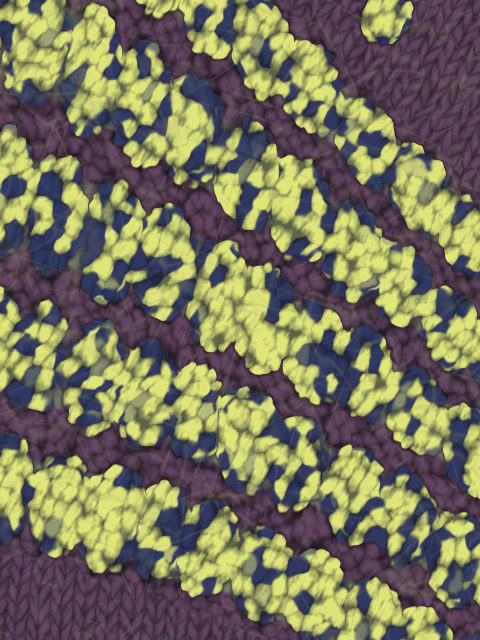
Reproduce this texture procedurally as a WebGL 1 fragment shader.

```glsl
precision highp float;
uniform vec2 u_resolution;

const vec3 YELLOW = vec3(0.88, 0.90, 0.48);
const vec3 OLIVE = vec3(0.37, 0.39, 0.27);
const vec3 NAVY = vec3(0.19, 0.22, 0.38);
const vec3 NAVY_DARK = vec3(0.12, 0.14, 0.24);
const vec3 PLUM = vec3(0.39, 0.27, 0.38);
const vec3 PLUM_DARK = vec3(0.18, 0.13, 0.18);
const vec3 HOLE = vec3(0.47, 0.48, 0.44);
const vec3 FUZZ = vec3(0.60, 0.61, 0.44);

const float BANDS = 5.0;            // puff rows between the plain areas
const float PUFF_STEP = 0.081;      // spacing of puffs along a row
const vec2 PUFF_RADIUS = vec2(0.57, 0.41);
const float PUFF_LEAN = 0.5;
const float STRIPE_HALF = 0.20;     // half stripe width, in row heights
const vec2 PUFF_STITCH = vec2(0.020, 0.034);
const vec2 STRIPE_STITCH = vec2(0.018, 0.026);
const vec2 KNIT_STITCH = vec2(0.036, 0.027);
const float NAVY_SHARE = 0.27;
const vec2 TUFT_CENTER = vec2(0.60, 0.972);
const vec2 TUFT_RADIUS = vec2(0.042, 0.034);

float hash(vec2 p) {
  return fract(sin(dot(p, vec2(127.1, 311.7))) * 43758.5453);
}

float noise(vec2 p) {
  vec2 i = floor(p), f = fract(p);
  f = f * f * (3.0 - 2.0 * f);
  return mix(mix(hash(i), hash(i + vec2(1, 0)), f.x),
             mix(hash(i + vec2(0, 1)), hash(i + vec2(1, 1)), f.x), f.y);
}

mat2 rot(float a) {
  return mat2(cos(a), sin(a), -sin(a), cos(a));
}

// Row coordinate: whole numbers lie on the curved stripes, growing downwards
float rowCoord(vec2 p) {
  float middle = 0.43 + p.x * (0.296 + 0.263 * p.x);
  float d = (1.0 - p.y - middle) / (0.239 - 0.084 * p.x);
  return 3.0 + d + (0.06 - 0.12 * p.x) * d * d;
}

// Overlapping yarn loops: x = height, y = share of the second colour
vec2 loops(vec2 p, vec2 size, float angle, float share) {
  vec2 q = rot(angle) * p / size;
  vec2 cell = floor(q), sum = vec2(0.0);
  float total = 0.0;
  for (int j = -1; j <= 1; j++) {
    for (int i = -1; i <= 1; i++) {
      vec2 id = cell + vec2(float(i), float(j));
      vec2 jitter = vec2(hash(id), hash(id + 17.3)) - 0.5;
      vec2 r = rot(jitter.x * 1.3) * ((q - id - 0.5 - 0.6 * jitter) * size);
      r /= size;
      float h = 1.0 - 1.5 * dot(r, r) + 0.25 * hash(id + 5.1);
      float w = exp(13.0 * h);
      float second = 1.0 - smoothstep(share - 0.04, share + 0.04, hash(id + 41.7));
      sum += w * vec2(h, second);
      total += w;
    }
  }
  return sum / total;
}

// Columns of V stitches
float knit(vec2 p, float angle) {
  vec2 q = rot(angle) * p / KNIT_STITCH;
  float side = abs(fract(q.x) - 0.5) * 2.0;
  float strand = sin(3.14159 * fract(q.y - 0.9 * side));
  return 0.15 + 0.85 * sqrt(strand * sin(3.14159 * side));
}

// Rounded puffs of one row: positive inside
float puffs(float x, float v) {
  float row = floor(v), y = fract(v) - 0.5;
  float u = x / PUFF_STEP + PUFF_LEAN * y - 0.12 - 0.65 * mod(row, 2.0);
  float dome = -1.0;
  for (int i = -1; i <= 1; i++) {
    float id = floor(u + 0.5) + float(i);
    float rnd = hash(vec2(id, row)) - 0.5;
    vec2 r = vec2(u - id - 0.2 * rnd, y - 0.06 * rnd) / PUFF_RADIUS;
    dome = max(dome, 1.0 + 0.2 * rnd - dot(r, r));
  }
  return dome;
}

void main() {
  vec2 p = gl_FragCoord.xy / u_resolution.y;
  vec2 bend = vec2(noise(p * 14.0), noise(p * 14.0 + 9.0)) - 0.5;
  vec2 fray = vec2(noise(p * 90.0), noise(p * 90.0 + 31.0)) - 0.5;
  vec2 q = p + 0.014 * bend + 0.007 * fray;
  float v = rowCoord(q);
  float fibre = noise(rot(0.5) * p * vec2(260.0, 90.0));
  float grain = noise(p * 210.0);

  // Plum stripes with holes beside them
  float h = loops(q, STRIPE_STITCH, -0.4, 0.0).x;
  vec3 color = mix(PLUM_DARK, PLUM, clamp(1.2 * h - 0.35 + 0.4 * (fibre - 0.5), 0.0, 1.0));
  float fromStripe = abs(fract(v + 0.5) - 0.5);
  float worn = 0.45 + 0.5 * smoothstep(0.3, 0.65, noise(p * 11.0 + 4.0));
  float gap = smoothstep(STRIPE_HALF - 0.02, STRIPE_HALF + 0.04, fromStripe);
  color = mix(color, HOLE * (0.85 + 0.2 * grain), gap * worn);

  // Plain knitting beyond the first and last row
  float plain = max(smoothstep(0.03, -0.03, v), smoothstep(BANDS - 0.03, BANDS + 0.03, v));
  h = knit(p + 0.010 * bend + 0.004 * fray, v < 1.0 ? 0.55 : 0.12);
  color = mix(color, mix(PLUM_DARK, PLUM, clamp(h + 0.5 * (fibre - 0.5), 0.0, 1.0)), plain);

  // Two-coloured puffs and one stray tuft
  vec2 t = (q - TUFT_CENTER) / TUFT_RADIUS;
  float dome = max(mix(puffs(q.x, v), -1.0, plain), 1.0 - dot(t, t));
  float share = NAVY_SHARE + 0.22 * (1.0 - smoothstep(0.0, 0.6, dome));
  vec2 yarn = loops(q, PUFF_STITCH, 0.5, share);
  float light = 1.5 * yarn.x - 0.62 + 0.22 * dome + 0.55 * (fibre - 0.5) + 0.2 * (grain - 0.5);
  light = clamp(light, 0.0, 1.0);
  vec3 wool = mix(mix(OLIVE, YELLOW, light), mix(NAVY_DARK, NAVY, light), yarn.y);
  float edge = dome + 0.35 * (yarn.x - 0.7);
  color *= 1.0 - 0.35 * smoothstep(-0.35, 0.0, edge);
  color = mix(color, wool, smoothstep(-0.05, 0.07, edge));

  // Loose hairs
  for (int i = 0; i < 4; i++) {
    float k = float(i);
    vec2 s = rot(0.8 * k + 0.3) * p * vec2(34.0, 9.0) + 13.0 * k;
    float hair = 1.0 - smoothstep(0.0, 0.05, abs(noise(s) - 0.5));
    color = mix(color, FUZZ, 0.22 * hair * noise(p * 25.0 + k));
  }
  gl_FragColor = vec4(color, 1.0);
}
```
